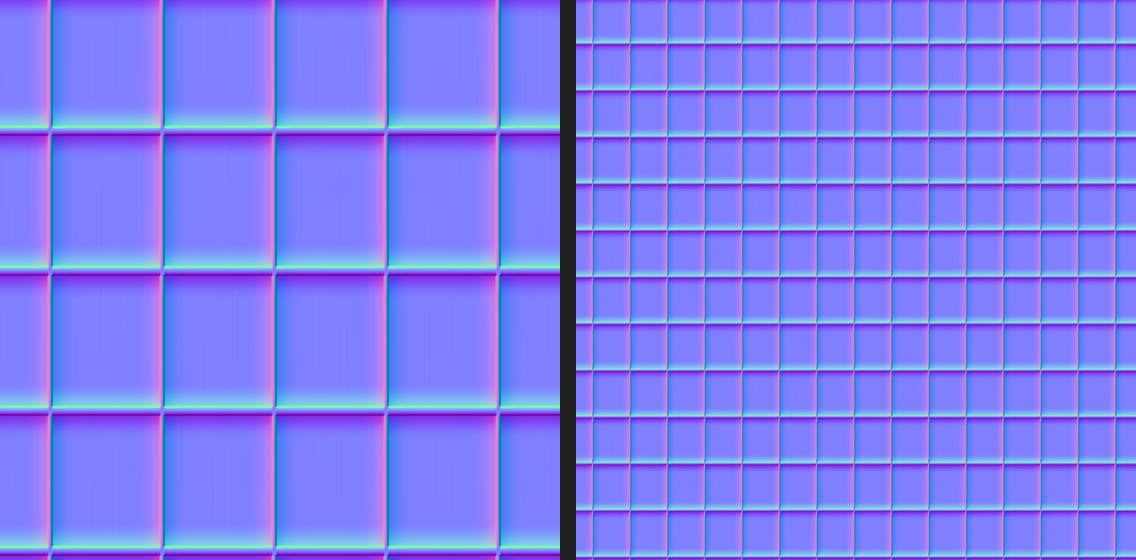
Left, the tile; right, the same tile 3 across and 3 down.
Reproduce this texture map procedurally as a WebGL 2 fragment shader.

```glsl
#version 300 es
precision highp float;
// Tangent-space normal map of a 5 by 4 grid of softly bulging tiles.
// Slopes from the groove lines, wide bevels, faint vertical scratches and
// a little waviness are summed, then encoded as a unit normal.

uniform vec2 u_resolution;
out vec4 fragColor;

const vec2 TILE_COUNT = vec2(5.0, 4.0);
const vec2 GRID_OFFSET = vec2(0.0898, 0.0165);
const vec2 GROOVE_HALF = vec2(0.0033, 0.0073);
const vec2 LINE_HALF = vec2(0.0016, 0.0014);
const vec2 LINE_SLOPE = vec2(2.4, 3.4);
const vec2 BEVEL_SLOPE = vec2(0.62, 0.95);
const float BEVEL_WIDTH = 0.045;
const int SCRATCHES = 4;
const float SCRATCH_RADIUS = 0.0029;
const float SCRATCH_SLOPE = 0.075;

float hash(vec2 p) {
    return fract(sin(dot(p, vec2(127.1, 311.7))) * 43758.5453);
}

// Value noise on a lattice that wraps after "period" cells.
float wrapNoise(vec2 p, vec2 period) {
    vec2 i = floor(p);
    vec2 f = fract(p);
    f = f * f * (3.0 - 2.0 * f);
    vec2 a = mod(i, period);
    vec2 b = mod(i + 1.0, period);
    return mix(mix(hash(a), hash(vec2(b.x, a.y)), f.x),
               mix(hash(vec2(a.x, b.y)), hash(b), f.x), f.y);
}

// Slope across one groove: d is the signed distance from its centre.
float grooveSlope(float d, float gap, float lineHalf, float lineSlope,
                  float bevelSlope, float pixel) {
    float outside = abs(d) - gap;
    float fade = max(1.0 - max(outside, 0.0) / BEVEL_WIDTH, 0.0);
    float bevel = bevelSlope * fade * fade * min(abs(d) / gap, 1.0);
    float line = 1.0 - smoothstep(lineHalf - pixel, lineHalf + pixel, abs(outside));
    return sign(d) * mix(bevel, lineSlope, line);
}

// Slope on the rim of a dented vertical capsule.
vec2 scratchSlope(vec2 p, vec2 centre, float halfLength, float pixel) {
    vec2 d = p - centre;
    d.y -= clamp(d.y, -halfLength, halfLength);
    float dist = length(d);
    float rim = 1.0 - smoothstep(0.0, 0.0012 + pixel, abs(dist - SCRATCH_RADIUS));
    return vec2(-d.x, d.y) / max(dist, 1e-5) * rim;
}

// Scratches of one tile, one in each jittered column.
vec2 tileScratches(vec2 local, vec2 id, vec2 tileSize, float pixel) {
    vec2 slope = vec2(0.0);
    for (int i = 0; i < SCRATCHES; i++) {
        vec2 seed = id + vec2(float(i) * 7.3 + 1.7, float(i) * 3.1 + 5.9);
        float column = (float(i) + 0.3 + 0.5 * hash(seed)) / float(SCRATCHES);
        float halfLength = mix(0.13, 0.31, hash(seed + 11.3));
        float room = 0.41 - halfLength;
        float height = 0.52 + room * (2.0 * hash(seed + 23.9) - 1.0);
        float strength = mix(0.35, 1.0, hash(seed + 37.1));
        vec2 centre = vec2(mix(0.06, 0.94, column), height) * tileSize;
        slope += strength * scratchSlope(local, centre, halfLength * tileSize.y, pixel);
    }
    return slope * SCRATCH_SLOPE;
}

void main() {
    vec2 uv = gl_FragCoord.xy / u_resolution;
    float pixel = 0.7 / min(u_resolution.x, u_resolution.y);

    // Tile index, position in the tile, and offset from the nearest grooves.
    vec2 cell = (uv - GRID_OFFSET) * TILE_COUNT;
    vec2 id = mod(floor(cell), TILE_COUNT);
    vec2 local = fract(cell) / TILE_COUNT;
    vec2 toGroove = (fract(cell + 0.5) - 0.5) / TILE_COUNT;

    // Grooves and bevels, interrupted where the grooves cross.
    vec2 slope = vec2(
        -grooveSlope(toGroove.x, GROOVE_HALF.x, LINE_HALF.x, LINE_SLOPE.x, BEVEL_SLOPE.x, pixel),
        grooveSlope(toGroove.y, GROOVE_HALF.y, LINE_HALF.y, LINE_SLOPE.y, BEVEL_SLOPE.y, pixel));
    vec2 onTile = smoothstep(GROOVE_HALF - pixel, GROOVE_HALF + 0.001 + pixel, abs(toGroove));
    slope *= onTile.yx;

    // Surface wear.
    slope += tileScratches(local, id, 1.0 / TILE_COUNT, pixel) * onTile.x * onTile.y;
    vec2 wavePeriod = vec2(30.0, 12.0);
    float wave = wrapNoise(uv * wavePeriod, wavePeriod) - 0.5;
    slope += vec2(0.02, 0.015) * wave;

    vec3 normal = normalize(vec3(slope, 1.0));
    fragColor = vec4(normal * 0.5 + 0.5, 1.0);
}
```
